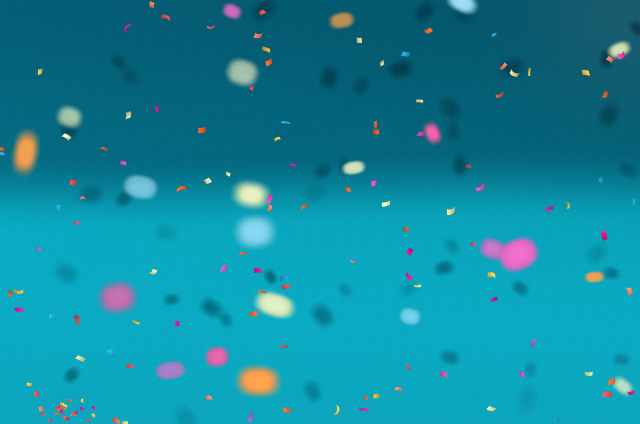
A Shadertoy shader for this background:

```glsl
// Bright confetti, sharp and out of focus, falling before a two-tone teal wall.
const int FLAKES = 112;
const int BLOBS = 22;
const int SHADOWS = 44;
const int PILE = 22;
const vec3 WALL_TOP = vec3(0.015, 0.36, 0.45);
const vec3 WALL_EDGE = vec3(0.015, 0.41, 0.50);
const vec3 WALL_LIGHT = vec3(0.035, 0.65, 0.74);
const vec3 WALL_FLOOR = vec3(0.045, 0.63, 0.72);
const vec3 CORNER_SHEEN = vec3(0.13, 0.37, 0.44);
const vec3 SHADOW_TINT = vec3(0.25, 0.58, 0.62);
const vec2 FLAKE_HALF = vec2(0.0095, 0.0056);
const vec2 PILE_CENTRE = vec2(0.155, 0.035);
const float BLOB_SIZE = 0.034;
const float SHADOW_SIZE = 0.020;
const float GRAIN = 0.008;

const vec3 FLAKE_COLOURS[8] = vec3[8](
    vec3(0.92, 0.08, 0.58), vec3(0.97, 0.40, 0.17), vec3(0.98, 0.78, 0.30),
    vec3(0.90, 0.30, 0.33), vec3(0.93, 0.30, 0.70), vec3(0.97, 0.92, 0.66),
    vec3(0.16, 0.66, 0.88), vec3(0.96, 0.50, 0.38));
const vec3 BLOB_COLOURS[6] = vec3[6](
    vec3(0.88, 0.90, 0.71), vec3(0.90, 0.40, 0.75), vec3(0.97, 0.60, 0.28),
    vec3(0.62, 0.84, 0.93), vec3(0.86, 0.88, 0.72), vec3(0.90, 0.36, 0.62));

vec4 hash4(float n) {
    vec4 p = fract(n * vec4(0.1031, 0.1030, 0.0973, 0.1099));
    p += dot(p, p.wzxy + 33.33);
    return fract((p.xxyz + p.yzzw) * p.zywx);
}

vec2 rotate(vec2 p, float a) {
    float c = cos(a), s = sin(a);
    return vec2(c * p.x + s * p.y, c * p.y - s * p.x);
}

// Even spread over the canvas, loosened by a random offset.
vec2 scatter(int i, float seed, float aspect) {
    vec2 jitter = hash4(float(i) + seed).xy - 0.5;
    vec2 cell = fract(seed * 0.137 + float(i) * vec2(0.7549, 0.5698));
    return fract(cell + 0.22 * jitter) * vec2(aspect, 1.0);
}

float boxDistance(vec2 p, vec2 halfSize) {
    vec2 d = abs(p) - halfSize;
    return length(max(d, 0.0)) + min(max(d.x, d.y), 0.0);
}

// Rounded disc whose edge fades over the given softness.
float softDisc(vec2 p, vec2 radius, float softness) {
    vec2 q = abs(p / radius);
    float r = pow(pow(q.x, 2.4) + pow(q.y, 2.4), 1.0 / 2.4);
    return 1.0 - smoothstep(1.0 - softness, 1.0 + softness, r);
}

vec3 wall(vec2 p, float aspect) {
    float across = p.x / aspect;
    float edge = p.y + 0.012 * sin(across * 5.0 + 0.6);
    vec3 upper = mix(WALL_EDGE, WALL_TOP, smoothstep(0.62, 1.0, p.y));
    vec3 lower = mix(WALL_FLOOR, WALL_LIGHT, smoothstep(0.0, 0.25, p.y));
    vec3 colour = mix(lower, upper, smoothstep(0.46, 0.645, edge));
    colour *= 1.03 - 0.10 * across * smoothstep(0.2, 0.7, p.y);
    float sheen = smoothstep(0.42, 0.0, length(vec2(aspect, 1.0) - p));
    return mix(colour, CORNER_SHEEN, 0.75 * sheen);
}

// One bent, skewed paper scrap, shaded along its length.
void paintFlake(inout vec3 colour, vec2 p, vec2 halfSize, vec4 rnd, vec3 paper, float blur) {
    float turn = (rnd.x - 0.5) * (rnd.y < 0.65 ? 1.0 : 4.0);
    vec2 q = rotate(p, turn);
    q.x += (rnd.z - 0.5) * 0.9 * q.y;
    q.y += (rnd.w - 0.5) * 0.9 * q.x * q.x / halfSize.x;
    float light = 1.0 + 0.16 * clamp(q.x / halfSize.x, -1.0, 1.0) * sign(rnd.z - 0.5);
    float cover = 1.0 - smoothstep(-blur, blur, boxDistance(q, halfSize));
    colour = mix(colour, min(paper * light, 1.0), cover);
}

void mainImage(out vec4 fragColor, in vec2 fragCoord) {
    float aspect = iResolution.x / iResolution.y;
    float pixel = 1.0 / iResolution.y;
    vec2 p = fragCoord * pixel;
    vec3 colour = wall(p, aspect);

    // Blurred shadows cast on the wall, denser to the right
    for (int i = 0; i < SHADOWS; i++) {
        vec4 rnd = hash4(float(i) + 211.0);
        vec2 centre = scatter(i, 57.0, aspect);
        centre.x = aspect * pow(centre.x / aspect, 0.75);
        vec2 radius = SHADOW_SIZE * mix(0.6, 1.15, rnd.x) * vec2(1.15, 0.85);
        float cover = softDisc(rotate(p - centre, 3.0 * rnd.y), radius, 0.7);
        colour *= mix(vec3(1.0), SHADOW_TINT, cover * mix(0.2, 0.85, rnd.z));
    }

    // Out-of-focus scraps
    for (int i = 0; i < BLOBS; i++) {
        vec4 rnd = hash4(float(i) + 503.0);
        float size = BLOB_SIZE * mix(0.55, 1.3, rnd.x);
        vec2 radius = size * vec2(1.0, mix(0.55, 0.9, rnd.y));
        float turn = (rnd.z - 0.5) * (rnd.w > 0.8 ? 4.5 : 1.0);
        vec2 q = rotate(p - scatter(i, 91.0, aspect), turn);
        vec3 paper = BLOB_COLOURS[i % 6] * (1.0 + 0.08 * softDisc(q, radius * 0.6, 0.5));
        float cover = softDisc(q, radius, mix(0.2, 0.5, rnd.w));
        colour = mix(colour, min(paper, 1.0), cover * mix(0.65, 1.0, fract(rnd.x * 7.0)));
    }

    // Scraps in focus
    for (int i = 0; i < FLAKES; i++) {
        vec4 rnd = hash4(float(i) + 17.0);
        vec4 form = hash4(float(i) + 907.0);
        vec2 halfSize = FLAKE_HALF * mix(vec2(0.5, 0.4), vec2(1.15, 1.1), form.xy);
        vec3 paper = FLAKE_COLOURS[int(form.z * 8.0)] * mix(0.85, 1.05, form.w);
        float blur = max(0.6 * pixel, mix(0.0008, 0.0022, rnd.w));
        paintFlake(colour, p - scatter(i, 23.0, aspect), halfSize, rnd, paper, blur);
    }

    // Small pile in the lower left
    for (int i = 0; i < PILE; i++) {
        vec4 rnd = hash4(float(i) + 701.0);
        vec2 offset = (rnd.xy + rnd.zw - 1.0) * vec2(0.07, 0.035);
        vec3 paper = FLAKE_COLOURS[i % 4];
        paintFlake(colour, p - PILE_CENTRE - offset, FLAKE_HALF * 0.5, rnd.wzyx, paper, 0.7 * pixel);
    }

    // Fine wall grain from layered sines
    float grain = sin(p.x * 410.0 + 3.0 * sin(p.y * 173.0)) * sin(p.y * 367.0 + 2.0 * sin(p.x * 211.0));
    fragColor = vec4(colour + GRAIN * grain, 1.0);
}
```
